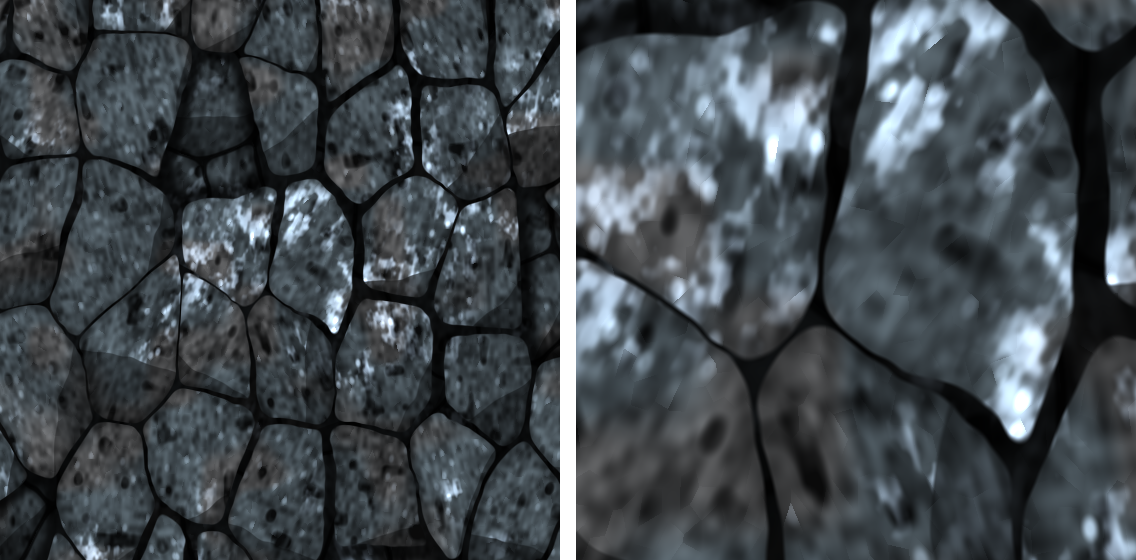
Left: the whole. Right: its middle third, enlarged.
Reproduce this texture procedurally as a WebGL 1 fragment shader.

```glsl
precision highp float;
// Tall, rough blocks of blue-grey rock wedged together with dark joints.
// Two Voronoi layers give front and sunken stones; each stone gets a tilted
// grain, a shaded side facet, layered noise and clustered pale glints.

uniform vec2 u_resolution;

const vec2 STONES = vec2(6.6, 4.5);      // stones across and up the canvas
const vec3 ROCK_TINT = vec3(0.86, 0.99, 1.07);
const vec3 RUST_TINT = vec3(1.02, 0.98, 0.97);
const float SOFT = 0.0016;               // edge smoothing in canvas units

struct Stone {
  float edge;   // distance to the border, canvas units
  vec2 local;   // offset from the seed, canvas units
  vec2 id;      // random pair of the stone
};

vec2 hash2(vec2 p) {
  vec2 k = vec2(dot(p, vec2(127.1, 311.7)), dot(p, vec2(269.5, 183.3)));
  return fract(sin(k) * 43758.545);
}

float noise(vec2 p) {
  vec2 i = floor(p), f = fract(p);
  f = f * f * (3.0 - 2.0 * f);
  float low = mix(hash2(i).x, hash2(i + vec2(1.0, 0.0)).x, f.x);
  float high = mix(hash2(i + vec2(0.0, 1.0)).x, hash2(i + 1.0).x, f.x);
  return mix(low, high, f.y);
}

float layeredNoise(vec2 p) {
  return 0.5 * noise(p) + 0.3 * noise(p * 2.1 + 7.3) + 0.2 * noise(p * 4.3 + 3.1);
}

// Cellular noise: x is the distance to the nearest chip, y its random value.
vec2 chips(vec2 p) {
  vec2 cell = floor(p), best = vec2(8.0, 0.0);
  for (int y = -1; y <= 1; y++) {
    for (int x = -1; x <= 1; x++) {
      vec2 c = cell + vec2(float(x), float(y));
      vec2 h = hash2(c);
      float d = length(c + h - p);
      if (d < best.x) best = vec2(d, fract(h.x * 17.0 + h.y * 5.0));
    }
  }
  return best;
}

float smoothMin(float a, float b, float k) {
  float h = max(k - abs(a - b), 0.0) / k;
  return min(a, b) - h * h * k * 0.25;
}

vec2 seedPoint(vec2 cell, float layer) {
  return cell + 0.5 + 0.82 * (hash2(cell + layer) - 0.5);
}

Stone findStone(vec2 p, float layer) {
  vec2 q = p * STONES, cell = floor(q), home = cell, toSeed = vec2(8.0);
  for (int y = -1; y <= 1; y++) {
    for (int x = -1; x <= 1; x++) {
      vec2 c = cell + vec2(float(x), float(y));
      vec2 r = seedPoint(c, layer) - q;
      if (dot(r, r) < dot(toSeed, toSeed)) { toSeed = r; home = c; }
    }
  }
  float edge = 1.0;
  for (int y = -2; y <= 2; y++) {
    for (int x = -2; x <= 2; x++) {
      vec2 r = seedPoint(home + vec2(float(x), float(y)), layer) - q;
      vec2 between = r - toSeed;
      if (dot(between, between) > 0.0001) {
        vec2 n = normalize(between);
        float d = dot(0.5 * (r + toSeed), n) / length(n * STONES);
        edge = smoothMin(edge, d, 0.018);
      }
    }
  }
  return Stone(edge, -toSeed / STONES, hash2(home + layer + 41.7));
}

vec3 rockColor(vec2 p, Stone s) {
  // Grain runs along the tilted long axis of the stone
  float tilt = 0.9 * (s.id.x - 0.5), c = cos(tilt), k = sin(tilt);
  vec2 grain = vec2(c * p.x + k * p.y, (c * p.y - k * p.x) * 0.62) + s.id * 9.0;
  vec2 chip = chips(grain * 75.0);
  float tone = 0.295 + 0.07 * (s.id.y - 0.5);
  tone += 0.26 * (layeredNoise(grain * 24.0) - 0.5);
  tone += 0.19 * (noise(grain * 130.0) - 0.5);
  tone += 0.10 * (chip.y - 0.5) * smoothstep(0.8, 0.2, chip.x);
  tone -= 0.16 * smoothstep(0.70, 0.88, noise(grain * 48.0 + 5.0));

  // Side facet turned away from the light, and a darker rim
  float turn = -0.9 + 2.6 * (s.id.x - 0.5);
  float wobble = 0.008 * (noise(p * 28.0) - 0.5);
  float plane = dot(s.local, vec2(cos(turn), sin(turn))) + wobble;
  float side = smoothstep(-SOFT, SOFT, plane - mix(0.042, 0.085, s.id.y));
  tone *= mix(1.0, 0.64, side) * mix(0.68, 1.0, smoothstep(0.0, 0.022, s.edge));

  // Glints gather in patches; single specks are scattered everywhere
  float patchy = smoothstep(0.52, 0.86, noise(p * vec2(11.0, 8.0) + 2.0));
  float sheen = smoothstep(0.46, 0.78, layeredNoise(grain * 46.0 + 3.0));
  float speck = smoothstep(0.86, 0.97, chip.y) * smoothstep(0.48, 0.12, chip.x);
  float glint = (0.62 * patchy * sheen + (0.13 + 0.3 * patchy) * speck) * (1.0 - 0.8 * side);
  float rust = 0.7 * smoothstep(0.52, 0.8, noise(p * 13.0 + 31.0));
  return max(tone, 0.04) * mix(ROCK_TINT, RUST_TINT, rust) + glint * vec3(0.88, 0.99, 1.12);
}

void main() {
  vec2 p = gl_FragCoord.xy / u_resolution.y;
  vec2 warp = vec2(noise(p * 14.0), noise(p * 14.0 + 19.0)) - 0.5;
  vec2 bent = p + 0.018 * warp + 0.003 * (noise(p * 60.0) - 0.5);
  Stone front = findStone(bent, 0.0);
  Stone back = findStone(bent * 1.15 + 3.4, 57.0);

  // Sunken stones, shadowed by the stones in front of them
  float backGap = smoothstep(0.002, 0.007, back.edge);
  float shadow = mix(0.16, 0.78, smoothstep(0.003, 0.032, front.edge));
  vec3 sunken = rockColor(p + 5.0, back) * shadow * mix(0.25, 1.0, backGap);

  // Front stones with joints of varying width; a few stones are missing
  float joint = 0.0012 + 0.0125 * pow(noise(p * 6.5 + 11.0), 2.0);
  float solid = smoothstep(joint - SOFT, joint + SOFT, front.edge);
  solid *= step(0.16, fract(front.id.x * 7.0 + front.id.y * 3.0));
  gl_FragColor = vec4(mix(sunken, rockColor(p, front), solid), 1.0);
}
```
